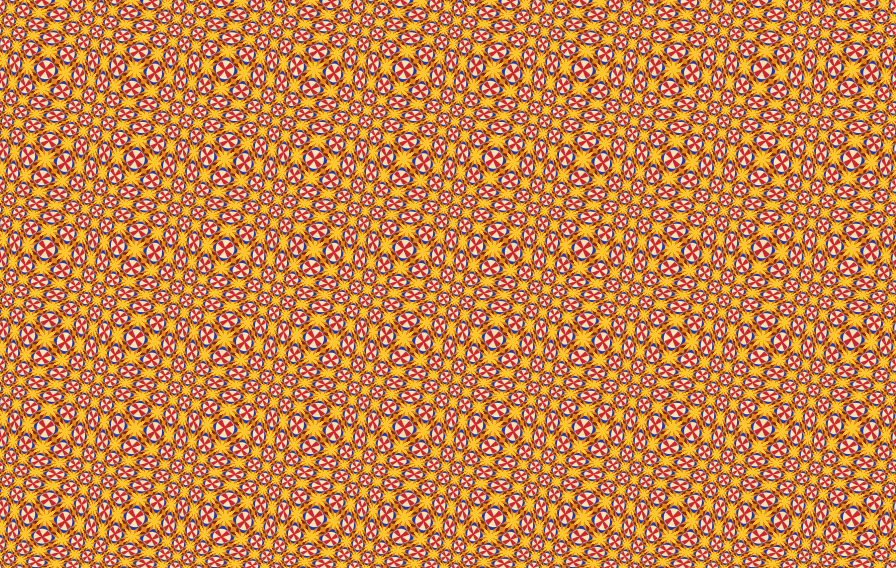
Write a Shadertoy shader that draws this pattern.

```glsl
#define BLOCKS 10.0
#define SQUEEZE 0.05
#define LATTICE vec2(3.5, 2.5)
#define DISC_RADIUS 0.32
#define RIM_RADIUS 0.43
#define GOLD vec3(0.99, 0.78, 0.18)
#define ORANGE vec3(0.88, 0.53, 0.12)
#define MAROON vec3(0.50, 0.14, 0.05)
#define RED vec3(0.80, 0.15, 0.18)
#define CREAM vec3(0.97, 0.89, 0.70)
#define BLUE vec3(0.14, 0.20, 0.65)

const float TAU = 6.2831853;
const vec2 PHASE = vec2(0.08, 0.40);

float hash(vec2 cell) {
    return fract(sin(dot(cell, vec2(127.1, 311.7))) * 43758.5453);
}

float cover(float dist, float soft) {
    return 1.0 - smoothstep(-soft, soft, dist);
}

// Compresses the lattice near the block seams and opens it at block centres
vec2 warpedLattice(vec2 p) {
    p += SQUEEZE * sin(TAU * p);
    vec2 k = LATTICE;
    return vec2(k.x * p.x + k.y * p.y, k.x * p.y - k.y * p.x) + PHASE;
}

// Eight-rayed star on the lattice corners
float starDistance(vec2 p) {
    float angle = atan(p.y, p.x);
    return length(p) - 0.27 - 0.15 * cos(8.0 * angle);
}

// Slanted lens, mirrored around the medallion
float lensDistance(vec2 p) {
    vec2 m = abs(p);
    m = vec2(max(m.x, m.y), min(m.x, m.y)) - vec2(0.43, 0.14);
    vec2 along = normalize(vec2(0.55, 0.84));
    vec2 local = vec2(dot(m, along), dot(m, vec2(-along.y, along.x)));
    return (length(local / vec2(0.15, 0.05)) - 1.0) * 0.05;
}

// Four flared arms along the lattice axes
float crossDistance(vec2 p) {
    vec2 m = abs(p);
    float reach = max(m.x, m.y);
    return max(min(m.x, m.y) - 0.03 - 0.23 * reach, length(p) - 0.30);
}

// Rounded square whose corners show beyond the disc
float rimDistance(vec2 p) {
    vec2 m = abs(p);
    return max(max(m.x, m.y) - 0.33, length(p) - RIM_RADIUS);
}

void mainImage(out vec4 fragColor, in vec2 fragCoord) {
    vec2 p = fragCoord / iResolution.x * BLOCKS - 0.05;
    vec2 q = warpedLattice(p);
    vec2 width = fwidth(q);
    float soft = max(0.5 * max(width.x, width.y), 0.001);

    vec2 cell = floor(q);
    vec2 f = q - cell - 0.5;
    vec2 corner = fract(q + 0.5) - 0.5;
    float radius = length(f);

    // Ground, lenses and stars fading towards the ray tips
    vec3 color = ORANGE;
    color = mix(color, MAROON, cover(lensDistance(f), soft));
    vec3 starColor = mix(GOLD, ORANGE, 0.5 * smoothstep(0.26, 0.42, length(corner)));
    color = mix(color, starColor, cover(starDistance(corner), soft));

    // Medallion: blue corners, cream disc, red cross
    color = mix(color, BLUE, cover(rimDistance(f), soft));
    color = mix(color, CREAM, cover(radius - DISC_RADIUS, soft));
    color = mix(color, RED, cover(crossDistance(f), soft));

    // Slight tone change between medallions
    float tone = 0.98 + 0.04 * hash(cell);
    color *= mix(1.0, tone, cover(radius - DISC_RADIUS, soft));
    fragColor = vec4(color, 1.0);
}
```
